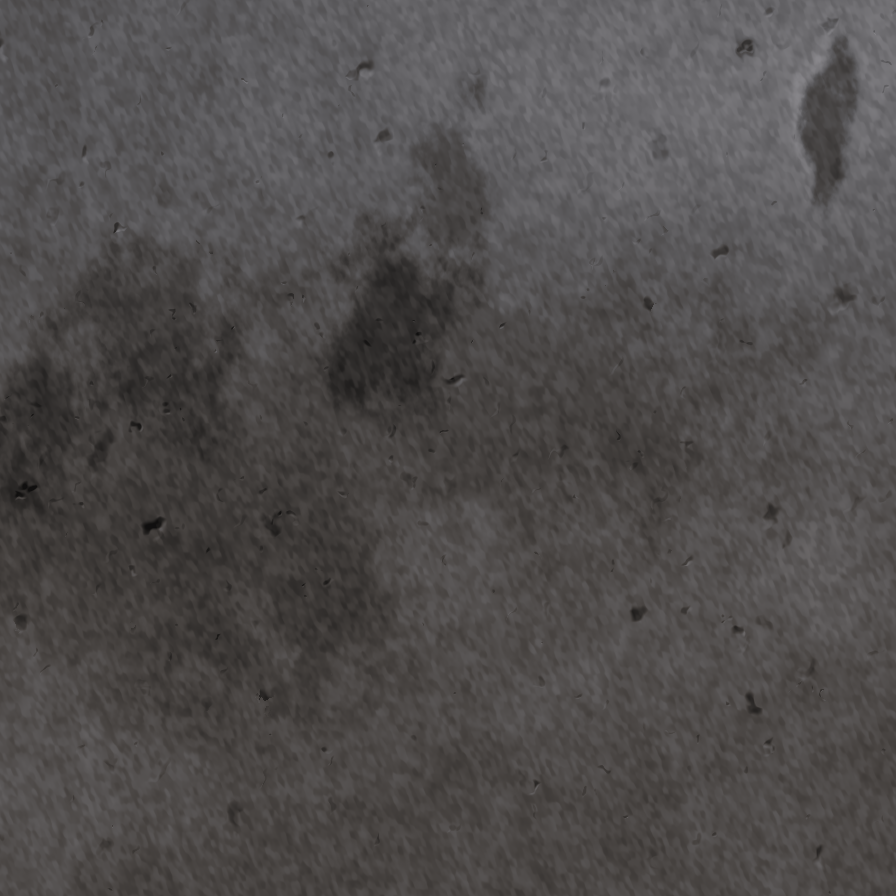
Write a Shadertoy shader that draws this texture.

```glsl
// Weathered dark plaster: a cool, paler top sinks into warm sooty blotches.
// Blended cellular noise makes the clouds, ragged stains and fine grain;
// scattered cell points make the pits with their pale chipped rims.

vec3 hash3(vec2 p) {
    vec3 q = fract(p.xyx * vec3(0.1031, 0.1030, 0.0973));
    q += dot(q, q.yxz + 33.33);
    return fract((q.xxy + q.yzz) * q.zyx);
}

// Smooth cellular noise: nearby random cell values, weighted by distance
float cellNoise(vec2 p) {
    vec2 cell = floor(p);
    float sum = 0.0, total = 0.0;
    for (int j = -1; j <= 1; j++)
    for (int i = -1; i <= 1; i++) {
        vec2 id = cell + vec2(i, j);
        vec3 h = hash3(id);
        vec2 d = id + 0.15 + 0.7 * h.xy - p;
        float weight = exp(-5.0 * dot(d, d));
        sum += weight * h.z;
        total += weight;
    }
    return sum / total;
}

// Layered clouds, centred on zero
float clouds(vec2 p) {
    float sum = 0.0, amp = 0.5;
    for (int i = 0; i < 5; i++) {
        sum += amp * (cellNoise(p) - 0.5);
        p = mat2(1.6, 1.2, -1.2, 1.6) * p + 17.3;
        amp *= 0.6;
    }
    return sum;
}

// Soft ellipse whose outline is broken up by the ragged value
float stain(vec2 uv, vec2 centre, vec2 radius, float ragged) {
    return 1.0 - smoothstep(0.45, 1.3, length((uv - centre) / radius) + ragged);
}

// Sparse tilted specks: x is the dark hollow, y the pale rim beside it
vec2 pits(vec2 uv, float scale, float share) {
    vec2 p = uv * scale, cell = floor(p), result = vec2(0.0);
    for (int j = -1; j <= 1; j++)
    for (int i = -1; i <= 1; i++) {
        vec2 id = cell + vec2(i, j);
        vec3 place = hash3(id + scale), form = hash3(id + scale + 71.0);
        if (place.z > share) continue;
        vec2 d = p - id - place.xy;
        d.x -= d.y * (form.x - 0.3);
        d.y *= mix(0.4, 1.3, form.y);
        float radius = mix(0.07, 0.2, form.z * form.z);
        float hollow = 1.0 - smoothstep(0.4 * radius, 1.3 * radius, length(d));
        vec2 shift = radius * vec2(1.2 - 2.4 * form.y, 0.9);
        float rim = 1.0 - smoothstep(0.2 * radius, radius, length(d + shift));
        result = max(result, vec2(hollow, rim * form.x) * mix(0.4, 1.0, form.y));
    }
    return result;
}

void mainImage(out vec4 fragColor, in vec2 fragCoord) {
    vec2 uv = fragCoord / iResolution.y;
    float broad = clouds(uv * 4.0 + 3.0);
    float fine = clouds(uv * vec2(24.0, 17.0) + 40.0);
    float ragged = 1.3 * broad + 1.7 * fine;

    // Broad light: pale above, brightest at the upper right, dim below
    float tone = mix(0.285, 0.355, smoothstep(0.4, 0.85, uv.y));
    tone += 0.055 * stain(uv, vec2(0.9, 1.0), vec2(0.5, 0.3), broad);
    tone += 0.030 * stain(uv, vec2(0.8, 0.38), vec2(0.45, 0.3), broad);
    tone += 0.13 * broad + 0.04 * fine;

    // Soot: wide hazy patches, then smaller ragged ones
    float haze = stain(uv, vec2(0.17, 0.42), vec2(0.26, 0.22), ragged * 0.7);
    haze = max(haze, stain(uv, vec2(0.52, 0.56), vec2(0.34, 0.15), ragged * 0.7));
    tone -= 0.045 * haze;
    float soot = stain(uv, vec2(0.51, 0.79), vec2(0.045, 0.10), ragged);
    soot = max(soot, stain(uv, vec2(0.43, 0.64), vec2(0.065, 0.09), ragged));
    soot = max(soot, 0.7 * stain(uv, vec2(0.18, 0.63), vec2(0.08, 0.10), ragged));
    soot = max(soot, 0.6 * stain(uv, vec2(0.05, 0.54), vec2(0.04, 0.11), ragged));
    tone -= 0.085 * soot;

    // Flaked scar: dark hollow with a pale broken lip on its left
    vec2 scarAt = vec2(0.92 + 0.25 * max(uv.y - 0.87, 0.0), 0.85);
    float scar = stain(uv, scarAt, vec2(0.026, 0.085), 1.6 * fine);
    float lip = stain(uv, scarAt - vec2(0.012, -0.008), vec2(0.026, 0.09), 1.6 * fine);
    tone += 0.10 * max(lip - scar, 0.0) - 0.15 * scar;

    // Pits at two sizes, crowded where the wall is sooty
    float worn = clamp(haze + soot, 0.0, 1.0);
    vec2 bent = uv + 0.014 * vec2(cellNoise(uv * 95.0), cellNoise(uv * 95.0 + 50.0));
    vec2 large = pits(bent, 17.0, 0.10 + 0.12 * worn);
    vec2 small = pits(bent, 38.0, 0.13 + 0.16 * worn);
    tone += 0.13 * large.y + 0.09 * small.y;
    tone -= 0.16 * large.x + 0.10 * small.x;

    // Short slanted grain
    vec2 slant = vec2(uv.x + 0.35 * uv.y, uv.y);
    tone += 0.075 * (cellNoise(slant * vec2(210.0, 125.0)) - 0.5);
    tone += 0.040 * (cellNoise(slant * vec2(90.0, 70.0) + 9.0) - 0.5);
    tone = clamp(tone, 0.06, 0.6);

    // Dark and low areas turn brown, pale and high ones blue-grey
    float cool = smoothstep(0.24, 0.37, tone) * 0.6 + smoothstep(0.3, 0.9, uv.y) * 0.4;
    vec3 tint = mix(vec3(1.05, 0.985, 0.945), vec3(1.0, 0.99, 1.02), cool);
    fragColor = vec4(tone * tint, 1.0);
}
```
